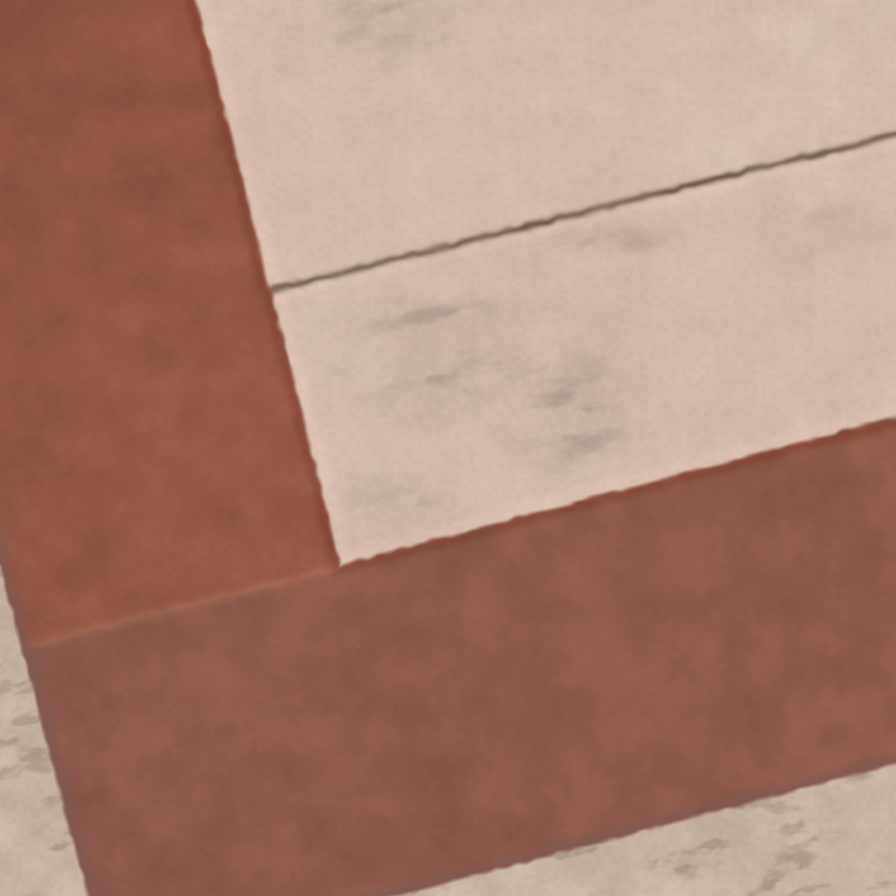
Write a three.js fragment shader that draws this texture.

```glsl
// Tilted corner of red-brown paving bands around weathered cream stone slabs
#define CREAM vec3(0.825, 0.735, 0.680)
#define OUTER_CREAM vec3(0.775, 0.700, 0.640)
#define RED_SIDE vec3(0.572, 0.338, 0.276)
#define RED_BASE vec3(0.552, 0.345, 0.292)
#define GROOVE vec3(0.430, 0.345, 0.285)
#define EDGE_SOFT 0.0032
#define GRAIN 0.030
#define STAIN 0.10

varying vec2 vUv;

float hash(vec2 p) {
  return fract(sin(dot(p, vec2(127.1, 311.7))) * 43758.5453);
}

float noise(vec2 p) {
  vec2 i = floor(p), f = fract(p);
  f = f * f * (3.0 - 2.0 * f);
  return mix(mix(hash(i), hash(i + vec2(1.0, 0.0)), f.x),
             mix(hash(i + vec2(0.0, 1.0)), hash(i + 1.0), f.x), f.y);
}

float fbm(vec2 p) {
  float sum = 0.0, amp = 0.5;
  for (int i = 0; i < 4; i++) {
    sum += amp * noise(p);
    p = mat2(1.6, 1.2, -1.2, 1.6) * p + 7.3;
    amp *= 0.5;
  }
  return sum / 0.9375;
}

// Signed distance to the line a-b, positive on its left
float side(vec2 p, vec2 a, vec2 b) {
  vec2 d = normalize(b - a), q = p - a;
  return d.x * q.y - d.y * q.x;
}

float cover(float d) {
  return smoothstep(-EDGE_SOFT, EDGE_SOFT, d);
}

float band(float d, float width) {
  return exp(-d * d / (width * width));
}

// Soft elliptical patch
float patchAt(vec2 p, vec2 center, vec2 radius) {
  vec2 q = (p - center) / radius;
  return exp(-dot(q, q));
}

void main() {
  vec2 p = vUv;
  vec2 wobble = vec2(noise(p * 85.0), noise(p * 85.0 + 40.0)) - 0.5;
  vec2 e = p + 0.0035 * wobble;

  // Borders between the slabs
  float innerSide = side(e, vec2(0.219, 1.0), vec2(0.380, 0.370));
  float innerBase = side(e, vec2(0.380, 0.370), vec2(1.0, 0.535));
  float outerSide = side(e, vec2(0.0, 0.3685), vec2(0.098, 0.0));
  float outerBase = side(e, vec2(0.443, 0.0), vec2(1.0, 0.147));
  float seam = side(e, vec2(0.033, 0.280), vec2(0.380, 0.367));
  float groove = side(e, vec2(0.306, 0.677), vec2(1.0, 0.850));
  float inner = min(innerSide, innerBase);
  float frame = min(outerSide, outerBase);

  // Surface texture, stretched along the slabs
  vec2 along = vec2(p.x * 0.97 + p.y * 0.25, p.y * 0.97 - p.x * 0.25);
  float cloud = fbm(p * 6.0) - 0.5;
  float mottle = fbm(p * 28.0 + 11.0) - 0.5;
  float streak = fbm(along * vec2(24.0, 55.0) + 3.0);
  float grain = noise(p * 190.0) - 0.5;

  // Red bands with a pale joint
  vec3 red = mix(RED_BASE, RED_SIDE, cover(seam));
  red *= 1.0 + 0.10 * cloud + 0.16 * mottle + GRAIN * grain;
  red *= 1.0 - 0.07 * patchAt(p, vec2(0.0, 1.0), vec2(0.14, 0.35));
  float jointFade = smoothstep(0.0, 0.06, p.x) * (1.0 - smoothstep(0.36, 0.39, p.x));
  red += vec3(0.055, 0.050, 0.040) * band(seam, 0.006) * jointFade;
  red -= 0.045 * band(inner + 0.006, 0.006);
  red = mix(red, vec3(0.48, 0.35, 0.33), 0.6 * band(frame - 0.004, 0.008));

  // Inner cream slabs with grey wear
  float wear = patchAt(p, vec2(0.645, 0.54), vec2(0.055, 0.06))
    + 0.8 * patchAt(p, vec2(0.485, 0.595), vec2(0.085, 0.055))
    + 0.8 * patchAt(p, vec2(0.68, 0.732), vec2(0.06, 0.014))
    + 0.7 * patchAt(p, vec2(0.43, 0.98), vec2(0.08, 0.04))
    + 0.6 * patchAt(p, vec2(0.44, 0.435), vec2(0.06, 0.03))
    + 0.5 * patchAt(p, vec2(0.50, 0.65), vec2(0.14, 0.016))
    + 0.4 * patchAt(p, vec2(0.92, 0.74), vec2(0.06, 0.04));
  vec3 cream = CREAM + vec3(0.025, 0.035, 0.035) * cloud;
  cream += 0.05 * mottle + GRAIN * grain * 0.8;
  cream -= vec3(1.0, 0.90, 0.85) * STAIN * wear * (0.45 + smoothstep(0.42, 0.72, streak));
  cream += vec3(0.035, 0.020, 0.018) * band(inner - 0.008, 0.008);

  // Groove across the cream slabs
  float cut = band(groove, 0.0042) * (0.85 + 0.5 * mottle);
  cream = mix(cream, GROOVE, clamp(cut, 0.0, 1.0));
  cream += 0.02 * band(groove + 0.010, 0.006);

  // Rougher slabs outside the frame
  vec3 outer = OUTER_CREAM + 0.10 * mottle + GRAIN * grain;
  outer -= 0.09 * smoothstep(0.56, 0.74, streak);

  vec3 color = mix(outer, red, cover(frame));
  color = mix(color, cream, cover(inner));
  gl_FragColor = vec4(color, 1.0);
}
```
